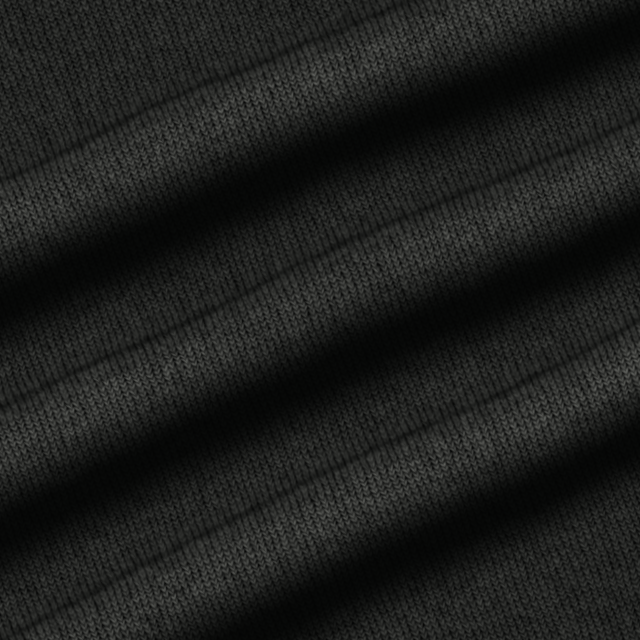
A WebGL 1 fragment shader for this texture:

```glsl
precision highp float;
// Black knitted cloth lying in soft diagonal folds. A fold phase drives the
// broad light and the creases; a rotated lattice of slanted V stitches, with
// noise for uneven yarn, supplies the fine weave on top.

uniform vec2 u_resolution;

const float PI = 3.14159265;

// Folds: height and slope of the first crease, then spacing of the others
const float CREASE_HEIGHT = 0.729;
const float CREASE_SLOPE = 0.415;
const float FOLD_SPACING = 0.358;
const float SPACING_TAPER = 0.033;
const float FIRST_FOLD = -0.13;     // the cloth lies flat beyond these phases
const float LAST_FOLD = 2.87;
const float CREASE_WIDTH = 0.016;
const float CREASE_DEPTH = 0.38;

// Light
const float RIDGE_LIGHT = 0.168;
const float FLAT_SHARE = 0.64;      // light on flat cloth relative to a ridge
const vec3 SHADOW_COLOR = vec3(0.024, 0.028, 0.025);
const vec3 CLOTH_TINT = vec3(1.0, 1.0, 0.965);

// Knit
const float KNIT_ANGLE = 0.37;
const float WALES = 88.0;           // stitch columns per canvas
const float COURSES = 122.0;        // stitch rows per canvas
const float STITCH_SLANT = 1.3;
const float KNIT_WARP = 0.0045;
const float GRAIN_SCALE = 230.0;

float hash(vec2 p) {
  return fract(sin(dot(p, vec2(127.1, 311.7))) * 43758.5453);
}

float noise(vec2 p) {
  vec2 cell = floor(p);
  vec2 f = fract(p);
  f = f * f * (3.0 - 2.0 * f);
  float low = mix(hash(cell), hash(cell + vec2(1.0, 0.0)), f.x);
  float high = mix(hash(cell + vec2(0.0, 1.0)), hash(cell + 1.0), f.x);
  return mix(low, high, f.y);
}

vec2 rotate(vec2 p, float angle) {
  float c = cos(angle);
  float s = sin(angle);
  return vec2(c * p.x + s * p.y, c * p.y - s * p.x);
}

// Whole numbers mark creases; the phase grows down the canvas
float foldPhase(vec2 uv) {
  float drop = CREASE_HEIGHT + CREASE_SLOPE * uv.x - uv.y;
  float phase = drop / (FOLD_SPACING - SPACING_TAPER * uv.x);
  phase += 0.07 * (noise(uv * 3.5) - 0.5) + 0.018 * (noise(uv * 19.0) - 0.5);
  return clamp(phase, FIRST_FOLD, LAST_FOLD);
}

// Ridge below each crease, deep shadow, then the rise to the next crease
float foldLight(float phase) {
  float f = fract(phase);
  float ridge = mix(FLAT_SHARE, 1.0, smoothstep(0.0, 0.15, f));
  ridge *= 1.0 - smoothstep(0.2, 0.52, f);
  float rise = FLAT_SHARE * smoothstep(0.58, 0.87, f);
  return ridge + rise;
}

// Dark thin line with a faint lit lip on its lower side
float creaseShade(float offset) {
  float line = offset / CREASE_WIDTH;
  float lip = (offset - 2.4 * CREASE_WIDTH) / (1.4 * CREASE_WIDTH);
  return 1.0 - CREASE_DEPTH * exp(-line * line) + 0.13 * exp(-lip * lip);
}

// Brightness factor of the stitches, averaging near one
float knit(vec2 uv, float creaseNearness) {
  vec2 sway = vec2(noise(uv * 14.0), noise(uv * 14.0 + 37.0)) - 0.5;
  vec2 p = rotate(uv + KNIT_WARP * sway, KNIT_ANGLE);
  float wale = p.x * WALES + 0.22 * (noise(uv * 75.0) - 0.5);
  float side = fract(wale) - 0.5;
  float course = p.y * COURSES - STITCH_SLANT * abs(side);
  course += 0.5 * (noise(uv * 60.0 + 11.0) - 0.5);

  float rib = cos(2.0 * PI * side);
  float legs = -cos(4.0 * PI * side);
  float strand = -cos(2.0 * PI * course);
  float yarn = hash(vec2(floor(wale) + 0.5 * step(0.0, side), floor(course)));

  float relief = 0.27 * rib + 0.13 * legs;
  relief += mix(0.27, 0.1, creaseNearness) * strand;
  relief += 0.3 * (yarn - 0.5) * (0.5 + 0.5 * strand);
  return 1.0 + relief;
}

void main() {
  vec2 uv = gl_FragCoord.xy / u_resolution;

  float phase = foldPhase(uv);
  float offset = fract(phase + 0.5) - 0.5;
  float nearness = 1.0 - smoothstep(0.03, 0.13, abs(offset));

  float light = RIDGE_LIGHT * foldLight(phase) * creaseShade(offset);
  light *= 0.9 + 0.2 * noise(uv * 7.0 + 5.0);

  // Fuzz of the yarn, coarse and fine
  float grain = noise(uv * GRAIN_SCALE) - 0.5;
  float mottle = noise(uv * GRAIN_SCALE * 0.4 + 71.0) - 0.5;
  float weave = max(knit(uv, nearness) + 0.5 * grain + 0.3 * mottle, 0.12);

  vec3 color = SHADOW_COLOR * (0.5 + 0.5 * weave) + CLOTH_TINT * light * weave;
  gl_FragColor = vec4(color, 1.0);
}
```
